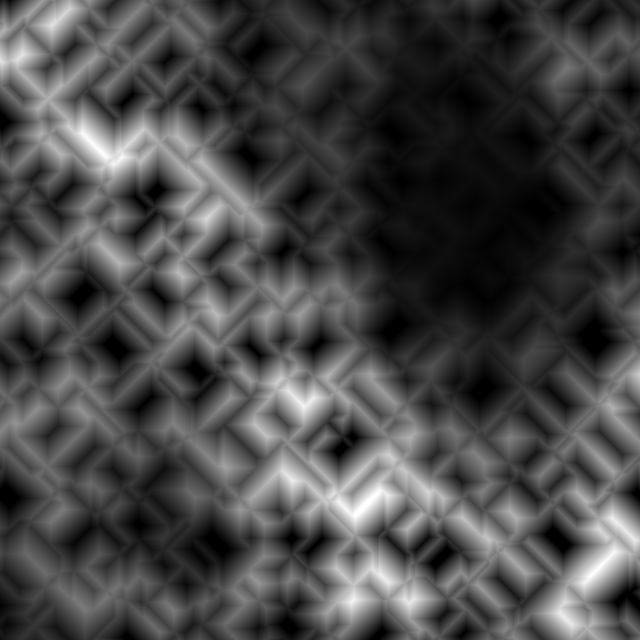
Give the GLSL for this texture, as a Shadertoy shader.

```glsl
// Diagonal facets of second-nearest Manhattan cells, lit by a soft cloudy band.

#define CELLS 13.0        // cells across the canvas
#define JITTER 0.92       // scatter of the points inside their cells
#define CELL_LOW 0.36     // cell distance drawn as black
#define CELL_RANGE 0.85   // cell distance from black to full light
#define CLOUD_SCALE 4.0   // cloud patches across the canvas
#define CLOUD_AMOUNT 0.65 // strength of the cloud variation
#define BASE_LIGHT 0.34   // light away from the band
#define BAND_LIGHT 0.54   // extra light on the band
#define BAND_WIDTH 0.17   // half width of the band
#define VOID_DEPTH 0.27   // light removed from the dark hollow
#define MIN_LIGHT 0.05    // darkest light level

vec2 hash22(vec2 p) {
    vec3 q = fract(p.xyx * vec3(0.1031, 0.1030, 0.0973));
    q += dot(q, q.yzx + 33.33);
    return fract((q.xx + q.yz) * q.zy);
}

float valueNoise(vec2 p) {
    vec2 i = floor(p), f = fract(p);
    f = f * f * f * (f * (f * 6.0 - 15.0) + 10.0);
    float low = mix(hash22(i).x, hash22(i + vec2(1, 0)).x, f.x);
    float high = mix(hash22(i + vec2(0, 1)).x, hash22(i + vec2(1, 1)).x, f.x);
    return mix(low, high, f.y);
}

float clouds(vec2 p) {
    float sum = 0.0, weight = 0.6;
    for (int octave = 0; octave < 3; octave++) {
        sum += weight * (valueNoise(p) - 0.5);
        p = p * 2.0 + 17.3;
        weight *= 0.5;
    }
    return sum;
}

// Manhattan distance to the second-nearest scattered point
float secondNearest(vec2 p) {
    vec2 cell = floor(p);
    float nearest = 8.0, second = 8.0;
    for (int y = -2; y <= 2; y++) {
        for (int x = -2; x <= 2; x++) {
            vec2 id = cell + vec2(x, y);
            vec2 point = id + 0.5 + JITTER * (hash22(id + 41.0) - 0.5);
            vec2 offset = abs(point - p);
            float d = offset.x + offset.y;
            second = min(second, max(nearest, d));
            nearest = min(nearest, d);
        }
    }
    return second;
}

// Bell-shaped spot with separate radii
float spot(vec2 p, vec2 center, vec2 radius) {
    vec2 q = (p - center) / radius;
    return exp(-dot(q, q));
}

// Broad light: a band falling to the right, a hollow and two glows
float broadLight(vec2 uv) {
    float t = clamp(uv.x / 0.75, 0.0, 1.0);
    float bandHeight = 0.90 - 0.80 * t * t * (3.0 - 2.0 * t);
    float slope = 6.4 * t * (1.0 - t);
    float d = (uv.y - bandHeight) / sqrt(1.0 + slope * slope) / BAND_WIDTH;
    float light = BASE_LIGHT + BAND_LIGHT * exp(-d * d);
    light -= VOID_DEPTH * spot(uv, vec2(0.74, 0.70), vec2(0.14, 0.30));
    light += 0.20 * spot(uv, vec2(0.95, 0.42), vec2(0.13, 0.16));
    light += 0.35 * spot(uv, vec2(0.25, 0.02), vec2(0.13, 0.10));
    light += CLOUD_AMOUNT * clouds(uv * CLOUD_SCALE + 5.7) * (0.35 + light);
    return max(light, MIN_LIGHT);
}

void mainImage(out vec4 fragColor, in vec2 fragCoord) {
    vec2 uv = fragCoord / iResolution.y;
    float facets = max((secondNearest(uv * CELLS) - CELL_LOW) / CELL_RANGE, 0.0);
    float gray = clamp(facets * broadLight(uv), 0.0, 1.0);
    fragColor = vec4(vec3(gray), 1.0);
}
```
